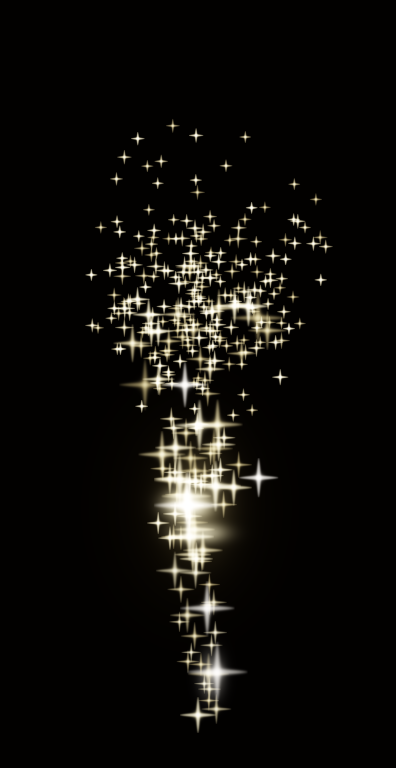
This background is drawn by a Shadertoy shader. Its source:

```glsl
const vec3 GOLD = vec3(0.78, 0.69, 0.43);
const vec3 CREAM = vec3(1.00, 0.95, 0.74);
const vec3 WHITE = vec3(1.00, 0.98, 0.94);

vec4 hash4(float n) {
    vec4 v = fract(n * vec4(0.1031, 0.1130, 0.0973, 0.1099));
    v += dot(v, v.wzxy + 33.33);
    return fract((v.xxyz + v.yzzw) * v.zywx);
}

// Four tapered arms with a soft bright heart
float sparkle(vec2 p, float size) {
    vec2 d = abs(p);
    vec2 taper = max(1.0 - d / size, 0.0);
    vec2 width = max(0.105 * size, 0.0014) * (0.45 + 0.55 * taper);
    vec2 across = d.yx / width;
    vec2 arms = exp(-across * across) * pow(taper, vec2(0.75));
    return arms.x + arms.y + 0.4 * exp(-dot(p, p) / (0.04 * size * size));
}

// Sparkles scattered in an ellipse; a higher falloff crowds the centre
vec3 cluster(vec2 p, int count, float seed, vec2 centre, vec2 spread,
             vec2 sizes, float falloff) {
    vec3 light = vec3(0.0);
    for (int i = 0; i < count; i++) {
        vec4 h = hash4(seed + float(i) * 1.37);
        float angle = 2.39996 * float(i) + 1.5 * h.x;
        float radius = pow((float(i) + h.y) / float(count), falloff);
        vec2 offset = radius * vec2(cos(angle), sin(angle));
        float size = mix(sizes.x, sizes.y, h.z * h.z);
        vec3 tint = mix(GOLD, CREAM, h.w) * mix(0.6, 1.2, h.w);
        light += tint * sparkle(p - centre - offset * spread, size);
    }
    return light;
}

// Narrow trail that leans as it rises
vec3 trail(vec2 p) {
    vec3 light = vec3(0.0);
    for (int i = 0; i < 20; i++) {
        vec4 h = hash4(71.0 + float(i) * 2.31);
        float y = 0.075 + 0.2 * (float(i) + h.x) / 20.0;
        float x = mix(0.012, -0.010, (y - 0.07) / 0.2) + 0.05 * (h.y - 0.5);
        float size = mix(0.013, 0.028, h.z * h.z);
        light += mix(GOLD, CREAM, h.w) * 0.6 * sparkle(p - vec2(x, y), size);
    }
    return light;
}

float glow(vec2 p, vec2 centre, vec2 radius) {
    vec2 d = (p - centre) / radius;
    return exp(-dot(d, d));
}

void mainImage(out vec4 fragColor, in vec2 fragCoord) {
    vec2 p = (fragCoord - vec2(0.5 * iResolution.x, 0.0)) / iResolution.y;

    // Faint haze and the bright core
    vec3 light = vec3(0.022, 0.016, 0.003) * glow(p, vec2(-0.01, 0.34), vec2(0.09, 0.12));
    light += GOLD * 0.2 * glow(p, vec2(0.0, 0.345), vec2(0.038, 0.06));
    light += CREAM * 1.2 * glow(p, vec2(-0.013, 0.343), vec2(0.024, 0.016));
    light += CREAM * 0.6 * glow(p, vec2(0.003, 0.306), vec2(0.028, 0.011));
    light += WHITE * 0.3 * glow(p, vec2(0.018, 0.120), vec2(0.014, 0.025));

    // Fine crown, from its sparse rim to its crowded middle
    light += cluster(p, 90, 3.0, vec2(0.005, 0.645), vec2(0.168, 0.205), vec2(0.008, 0.011), 0.60);
    light += cluster(p, 125, 211.0, vec2(0.0, 0.605), vec2(0.125, 0.110), vec2(0.008, 0.013), 0.68);

    // Larger sparkles under the crown and through the core
    light += cluster(p, 26, 417.0, vec2(-0.008, 0.570), vec2(0.105, 0.085), vec2(0.014, 0.027), 0.65);
    light += cluster(p, 42, 533.0, vec2(-0.006, 0.370), vec2(0.064, 0.098), vec2(0.015, 0.035), 0.68);
    light += trail(p);

    // Leading sparkles
    light += GOLD * 0.6 * sparkle(p - vec2(0.078, 0.586), 0.036);
    light += GOLD * 0.5 * sparkle(p - vec2(-0.069, 0.499), 0.034);
    light += WHITE * sparkle(p - vec2(-0.017, 0.499), 0.030);
    light += WHITE * sparkle(p - vec2(0.079, 0.378), 0.026);
    light += CREAM * sparkle(p - vec2(0.002, 0.446), 0.034);
    light += WHITE * sparkle(p - vec2(-0.013, 0.342), 0.045);
    light += WHITE * 0.8 * sparkle(p - vec2(0.012, 0.208), 0.036);
    light += WHITE * 0.7 * sparkle(p - vec2(0.025, 0.125), 0.040);
    light += CREAM * sparkle(p - vec2(0.0, 0.069), 0.024);

    vec3 color = vec3(0.006, 0.002, 0.0) + 1.0 - exp(-2.1 * light);
    fragColor = vec4(min(color, 1.0), 1.0);
}
```
